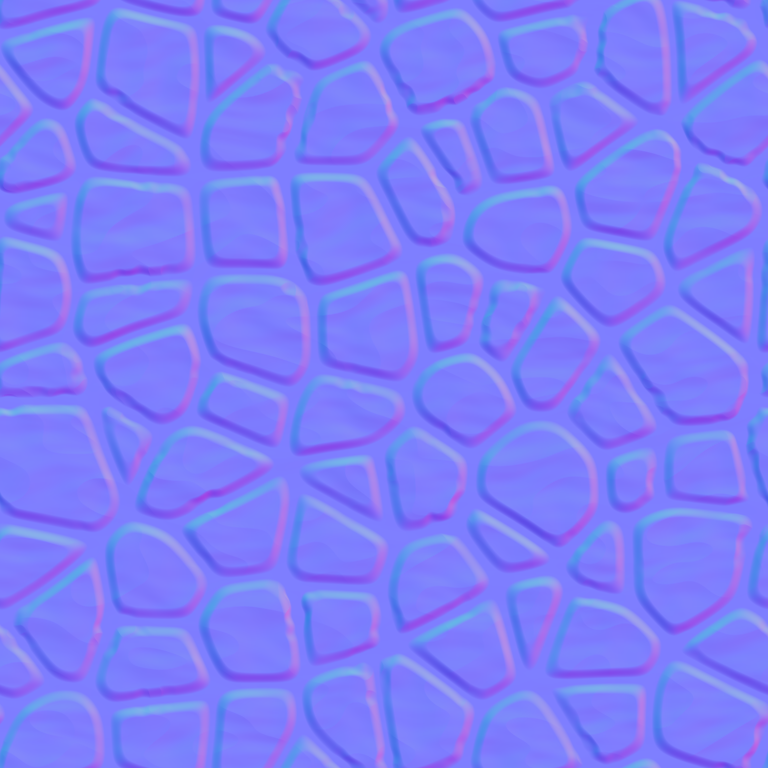
Give the GLSL for this texture map, as a Shadertoy shader.

```glsl
// Tangent-space normal map of irregular, rounded paving stones.
// A weighted Voronoi pattern gives the stones; a soft minimum of the edge
// distances rounds their corners, and the height field's slope is encoded.

const vec2  GRID         = vec2(8.0, 9.0); // stones across and up (tiles)
const float JITTER       = 0.84;   // scatter of the stone centres
const float SIZE_SPREAD  = 0.0046; // weight difference of large and small stones
const float ROUNDING     = 0.0064; // softness of the corners
const float GAP          = 0.0022; // least half width of the joints
const float GAP_SPREAD   = 0.0026; // random extra joint width per stone
const float BEVEL_WIDTH  = 0.0138;
const float BEVEL_HEIGHT = 0.0039;
const float BEND         = 0.0070; // curving of the stone sides
const float CHIP_DEPTH   = 0.0090; // broken spots along the rim
const float RELIEF       = 0.0021; // hewn surface of the stones
const float JOINT_RELIEF = 0.15;   // share of the relief left in the joints
const float SLOPE_STEP   = 0.0010;
const float BLUE_FALL    = 0.20;   // loss of blue on steep slopes
const vec3  FLAT_COLOR   = vec3(0.494, 0.494, 1.0);

vec3 hash3(vec2 p) {
    vec3 q = fract(vec3(p.xyx) * vec3(0.1031, 0.1030, 0.0973));
    q += dot(q, q.yxz + 33.33);
    return fract((q.xxy + q.yzz) * q.zyx);
}

// Gradient noise that repeats after a whole number of lattice steps
float corner(vec2 lattice, vec2 offset, vec2 period) {
    float angle = 6.2832 * hash3(mod(lattice, period) + 57.0).x;
    return dot(vec2(cos(angle), sin(angle)), offset);
}

float gradientNoise(vec2 uv, vec2 period) {
    vec2 p = uv * period;
    vec2 i = floor(p), f = p - i;
    vec2 s = f * f * f * (f * (f * 6.0 - 15.0) + 10.0);
    vec2 e = vec2(1.0, 0.0);
    float low  = mix(corner(i, f, period), corner(i + e, f - e, period), s.x);
    float high = mix(corner(i + e.yx, f - e.yx, period),
                     corner(i + 1.0, f - 1.0, period), s.x);
    return mix(low, high, s.y);
}

// Stone centre in xy, its weight in z; few stones are large
vec3 stoneSite(vec2 cell) {
    vec3 h = hash3(mod(cell, GRID) + 11.0);
    return vec3((cell + 0.5 + JITTER * (h.xy - 0.5)) / GRID, SIZE_SPREAD * h.z * h.z);
}

float power(vec2 p, vec3 site) {
    vec2 d = p - site.xy;
    return dot(d, d) - site.z;
}

// Rounded distance from the joint line into the stone that owns p
float stoneDistance(vec2 p) {
    vec2 base = floor(p * GRID), owner = base;
    float best = 10.0;
    for (int y = -2; y <= 2; y++)
    for (int x = -2; x <= 2; x++) {
        vec2 cell = base + vec2(x, y);
        float d = power(p, stoneSite(cell));
        if (d < best) { best = d; owner = cell; }
    }
    vec3 site = stoneSite(owner);
    float sum = 0.0;
    for (int y = -2; y <= 2; y++)
    for (int x = -2; x <= 2; x++) {
        if (x == 0 && y == 0) continue;
        vec3 other = stoneSite(owner + vec2(x, y));
        float edge = (power(p, other) - best) / (2.0 * distance(other.xy, site.xy));
        sum += exp(-edge / ROUNDING);
    }
    float gap = GAP + GAP_SPREAD * hash3(mod(owner, GRID) + 91.0).x;
    return -ROUNDING * log(sum) - gap;
}

// Streaky, creased stone face
float surfaceRelief(vec2 p) {
    vec2 q = p + 0.03 * vec2(gradientNoise(p, vec2(6.0)),
                             gradientNoise(p + 0.37, vec2(7.0)));
    float streaks = gradientNoise(q, vec2(6.0, 17.0));
    float creases = abs(gradientNoise(q + 0.21, vec2(10.0, 18.0)));
    float grain = gradientNoise(q, vec2(21.0, 43.0));
    return RELIEF * (0.8 * streaks - creases + 0.32 * grain);
}

float height(vec2 p) {
    vec2 bent = p + BEND * vec2(gradientNoise(p, vec2(8.0)),
                                gradientNoise(p + 0.43, vec2(8.0)));
    float d = stoneDistance(bent);

    // Chips bite into parts of the rim only
    float worn = smoothstep(0.05, 0.40, gradientNoise(p + 0.17, vec2(10.0)));
    float bite = 0.2 + gradientNoise(p, vec2(42.0));
    d -= CHIP_DEPTH * worn * max(bite, 0.0);

    float stone = smoothstep(0.0, BEVEL_WIDTH, d);
    return BEVEL_HEIGHT * stone + surfaceRelief(p) * mix(JOINT_RELIEF, 1.0, stone);
}

void mainImage(out vec4 fragColor, in vec2 fragCoord) {
    vec2 uv = fragCoord / iResolution.xy;
    vec2 e = vec2(SLOPE_STEP, 0.0);
    vec2 slope = vec2(height(uv - e) - height(uv + e),
                      height(uv - e.yx) - height(uv + e.yx)) / (2.0 * SLOPE_STEP);
    vec2 tilt = slope / sqrt(1.0 + dot(slope, slope));
    vec3 color = FLAT_COLOR + vec3(0.5 * tilt, -BLUE_FALL * length(tilt));
    fragColor = vec4(clamp(color, 0.0, 1.0), 1.0);
}
```
